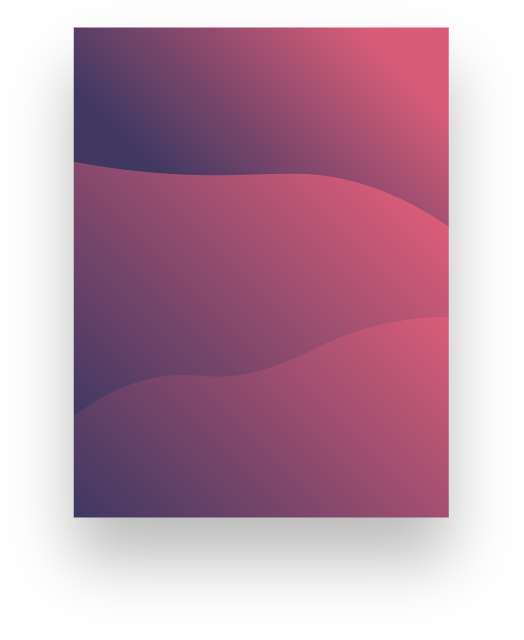
A WebGL 1 fragment shader for this background:

```glsl
precision highp float;

uniform vec2 u_resolution;

const vec3 INDIGO = vec3(0.255, 0.220, 0.385);
const vec3 ROSE = vec3(0.848, 0.362, 0.470);
const vec2 CARD_SIZE = vec2(1.0, 1.3067);
const float VIEW_HEIGHT = 1.7067;

// Cubic between two knots, each holding (x, height, slope)
float hermite(vec3 a, vec3 b, float x) {
  float w = b.x - a.x;
  float t = clamp((x - a.x) / w, 0.0, 1.0);
  float s = 1.0 - t;
  float ease = t * t * (3.0 - 2.0 * t);
  return mix(a.y, b.y, ease) + w * t * s * (s * a.z - t * b.z);
}

float upperWave(float x) {
  vec3 dip = vec3(0.378, 0.394, 0.0);
  vec3 crest = vec3(0.589, 0.390, 0.0);
  if (x < dip.x) return hermite(vec3(0.0, 0.358, 0.19), dip, x);
  if (x < crest.x) return hermite(dip, crest, x);
  return hermite(crest, vec3(1.0, 0.531, 0.68), x);
}

float lowerWave(float x) {
  vec3 crest = vec3(0.289, 0.927, 0.0);
  vec3 dip = vec3(0.389, 0.931, 0.0);
  vec3 rise = vec3(0.644, 0.856, -0.5);
  if (x < crest.x) return hermite(vec3(0.0, 1.036, -0.75), crest, x);
  if (x < dip.x) return hermite(crest, dip, x);
  if (x < rise.x) return hermite(dip, rise, x);
  return hermite(rise, vec3(1.0, 0.772, 0.0), x);
}

// Diagonal blend, running up and to the right
vec3 diagonal(vec2 p, float start, float end) {
  return mix(INDIGO, ROSE, clamp((p.x - p.y - start) / (end - start), 0.0, 1.0));
}

float coverage(float d, float pixel) {
  return clamp(0.5 + d / pixel, 0.0, 1.0);
}

// Approximate normal cumulative distribution
vec2 gaussianStep(vec2 z) {
  z = clamp(z, -5.0, 5.0);
  return 1.0 / (1.0 + exp(-1.5976 * z - 0.0706 * z * z * z));
}

float blurredBox(vec2 p, vec2 size, float sigma) {
  vec2 span = gaussianStep(p / sigma) - gaussianStep((p - size) / sigma);
  return span.x * span.y;
}

void main() {
  // Card space: origin at its top left, y down, card width is 1
  float pixel = VIEW_HEIGHT / u_resolution.y;
  vec2 p = vec2(gl_FragCoord.x - 0.5 * u_resolution.x,
                u_resolution.y - gl_FragCoord.y) * pixel;
  p += vec2(0.502, -0.0733);

  // Soft shadow falling below the card
  float shadow = blurredBox(p - vec2(0.0, 0.111), CARD_SIZE, 0.083);
  vec3 color = vec3(1.0 - 0.27 * shadow);

  // Three stacked wave layers
  vec3 card = diagonal(p, -0.156, 0.778);
  card = mix(card, diagonal(p, -1.033, 0.444), coverage(p.y - upperWave(p.x), pixel));
  card = mix(card, diagonal(p, -1.278, 0.222), coverage(p.y - lowerWave(p.x), pixel));

  // Card outline
  vec2 inset = min(p, CARD_SIZE - p);
  color = mix(color, card, coverage(min(inset.x, inset.y), pixel));
  gl_FragColor = vec4(color, 1.0);
}
```
